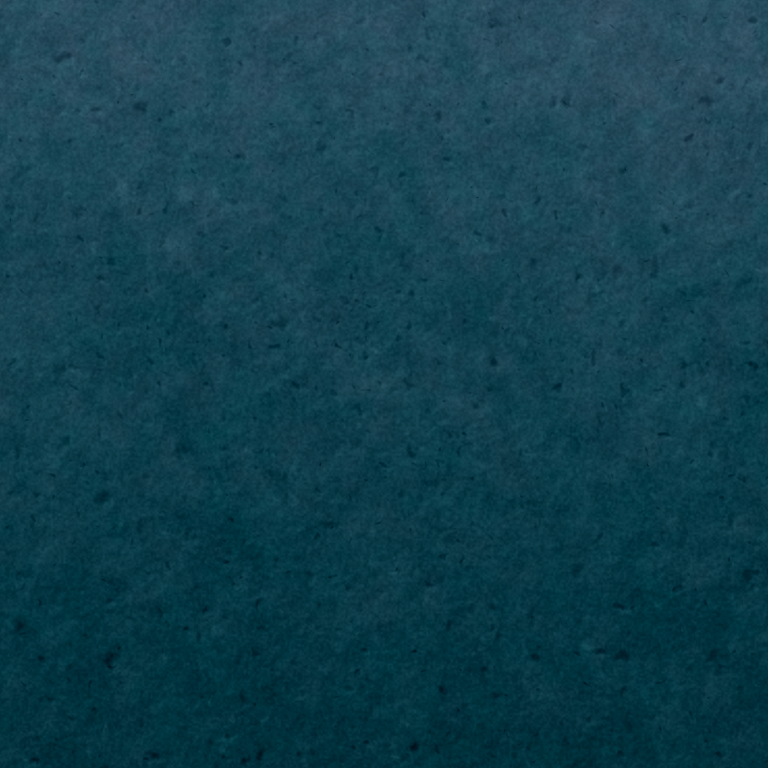
Give the GLSL for this texture, as a three.js fragment shader.

```glsl
#define DEEP vec3(-0.012, 0.188, 0.232)
#define MIDDLE vec3(0.042, 0.240, 0.290)
#define PALE vec3(0.162, 0.308, 0.374)
#define CLOUD 0.055
#define MOTTLE 0.075
#define GRAIN 0.042
#define RELIEF 0.075
#define PIT_DEPTH 0.085
#define FLAKE_LIGHT 0.065
#define SPECK_LAYERS 4

varying vec2 vUv;

float hash(vec2 p) {
  vec3 q = fract(vec3(p.xyx) * 0.1031);
  q += dot(q, q.yzx + 33.33);
  return fract((q.x + q.y) * q.z);
}

vec2 hash2(vec2 p) {
  return vec2(hash(p), hash(p + 57.3));
}

mat2 rotation(float angle) {
  float c = cos(angle), s = sin(angle);
  return mat2(c, -s, s, c);
}

float noise(vec2 p) {
  vec2 i = floor(p), f = fract(p);
  f = f * f * (3.0 - 2.0 * f);
  return mix(mix(hash(i), hash(i + vec2(1.0, 0.0)), f.x),
             mix(hash(i + vec2(0.0, 1.0)), hash(i + 1.0), f.x), f.y);
}

// Layered noise, centred on zero
float fbm(vec2 p) {
  float sum = 0.0, amp = 0.5;
  for (int i = 0; i < 4; i++) {
    sum += amp * (noise(p) - 0.5);
    p = mat2(1.6, 1.2, -1.2, 1.6) * p + 17.7;
    amp *= 0.5;
  }
  return sum;
}

// Soft ragged blobs, at most one per cell; only a share of the cells is filled
float specks(vec2 p, float cells, float share, float seed) {
  vec2 w = rotation(0.6) * p * 105.0 + seed;
  vec2 ragged = vec2(noise(w), noise(w + 40.0)) - 0.5;
  vec2 q = p * cells + ragged * 0.010 * cells;
  vec2 id = floor(q) + seed;
  vec2 offset = fract(q) - 0.5 - (hash2(id) - 0.5) * 0.4;
  offset = rotation(6.283 * hash(id + 9.1)) * offset;
  offset.y *= mix(1.0, 1.6, hash(id + 21.7));
  float radius = mix(0.14, 0.30, hash(id + 3.9));
  float blob = 1.0 - smoothstep(radius * 0.1, radius, length(offset));
  return blob * step(hash(id + 13.3), share) * mix(0.3, 1.0, hash(id + 31.1));
}

void main() {
  vec2 p = vUv;

  // Vertical gradient with an uneven, cloudy edge
  float height = clamp(p.y + 0.06 * (p.x - 0.5) * p.y + 0.10 * fbm(p * 5.0), 0.0, 1.0);
  vec3 color = mix(mix(DEEP, MIDDLE, height), mix(MIDDLE, PALE, height), height);

  // Soft tint drift between teal and slate
  color += CLOUD * fbm(p * 10.0 + 3.0) * vec3(1.2, 0.6, 0.7);
  color += CLOUD * fbm(p * 32.0 + 70.0) * vec3(1.4, 0.0, 0.3);

  // Mottled surface lit from the upper left
  float patches = fbm(rotation(0.5) * p * 36.0 + 11.0);
  vec2 bumps = rotation(0.9) * p * 70.0;
  float lit = fbm(bumps) - fbm(bumps + rotation(0.9) * vec2(-0.22, 0.25));
  float tone = MOTTLE * patches + RELIEF * lit;

  // Fine grain
  tone += GRAIN * (noise(rotation(0.4) * p * 230.0) - 0.5);
  tone += GRAIN * (noise(p * 370.0 + 90.0) - 0.5);

  // Dark pits with a faint bright rim, and pale flakes
  float cells = 18.0;
  for (int i = 0; i < SPECK_LAYERS; i++) {
    float seed = 100.0 * float(i) + 5.0;
    float pit = specks(p, cells, 0.20, seed);
    float rim = specks(p + vec2(-0.005, 0.006), cells, 0.20, seed);
    float flake = specks(p, cells * 0.85, 0.16, seed + 47.0);
    tone += FLAKE_LIGHT * (0.75 * flake + 0.4 * rim * (1.0 - pit));
    tone -= PIT_DEPTH * pit;
    cells *= 1.4;
  }

  color += tone * vec3(0.85, 1.0, 1.0);
  gl_FragColor = vec4(clamp(color, 0.0, 1.0), 1.0);
}
```
